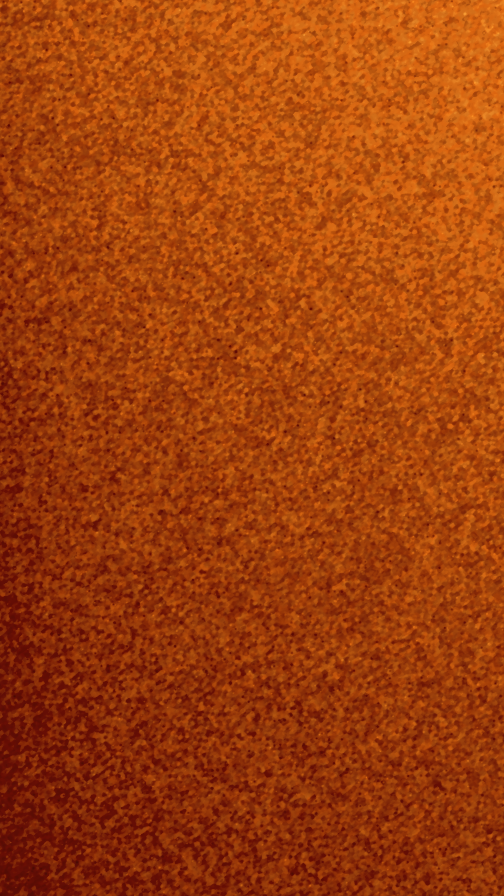
Write a Shadertoy shader that draws this texture.

```glsl
vec3 hash3(vec2 cell) {
    vec3 q = fract(cell.xyx * vec3(0.1031, 0.1030, 0.0973));
    q += dot(q, q.yxz + 33.33);
    return fract((q.xxy + q.yzz) * q.zyx);
}

// Soft cellular noise: blended random tones of nearby grains, about -0.5 to 0.5
float grains(vec2 p, float sharpness) {
    vec2 cell = floor(p);
    float sum = 0.0, total = 0.0;
    for (int y = -1; y <= 1; y++)
    for (int x = -1; x <= 1; x++) {
        vec2 id = cell + vec2(x, y);
        vec3 h = hash3(id);
        vec2 d = id + 0.15 + 0.7 * h.xy - p;
        float weight = exp(-sharpness * dot(d, d));
        sum += weight * (h.z - 0.5);
        total += weight;
    }
    return sum / total;
}

// Sparse round dots; density is the share of cells that hold one
float specks(vec2 p, float density) {
    vec2 id = floor(p);
    vec3 h = hash3(id + 71.0);
    float radius = 0.14 + 0.14 * fract(h.z * 91.7);
    float dist = length(fract(p) - 0.35 - 0.3 * h.xy);
    return step(h.z, density) * (1.0 - smoothstep(0.0, radius + 0.15, dist));
}

vec3 rustRamp(float tone) {
    vec3 color = mix(vec3(0.40, 0.055, 0.018), vec3(0.51, 0.155, 0.028), smoothstep(0.0, 0.27, tone));
    color = mix(color, vec3(0.61, 0.238, 0.038), smoothstep(0.22, 0.52, tone));
    color = mix(color, vec3(0.715, 0.32, 0.05), smoothstep(0.46, 0.78, tone));
    color = mix(color, vec3(0.84, 0.41, 0.08), smoothstep(0.70, 1.0, tone));
    color = mix(color, vec3(0.97, 0.58, 0.17), smoothstep(1.0, 1.6, tone));
    return color * (1.0 + 0.5 * min(tone, 0.0));
}

void mainImage(out vec4 fragColor, in vec2 fragCoord) {
    vec2 uv = fragCoord / iResolution.xy;
    vec2 p = fragCoord / iResolution.x;

    // Light falls from the upper right, the left edge sinks into shade
    float light = 0.55 + 0.56 * (uv.y - 0.5) + 0.2 * (uv.x - 0.5);
    light -= 0.22 * exp(-uv.x * 7.0) * (1.2 - 0.5 * uv.y);
    light += 0.12 * smoothstep(0.7, 0.0, length((uv - 1.0) * vec2(0.9, 1.4)));

    // Slightly slanted grains in three sizes
    vec2 slanted = mat2(0.82, -0.57, 0.57, 0.82) * p;
    slanted.x *= 0.85;
    float tone = light
        + 0.60 * grains(slanted * 135.0, 6.0)
        + 0.30 * grains(slanted * 205.0 + 37.0, 5.0)
        + 0.09 * grains(p * 46.0 + 11.0, 4.0);

    // Dark pits and bright glints
    tone -= 0.42 * specks(p * 82.0, 0.06);
    tone += 0.3 * specks(slanted * 115.0 + 19.0, 0.06);

    // Single grains lean toward red or amber
    vec3 color = rustRamp(tone);
    float hue = grains(slanted * 100.0 + 53.0, 6.0);
    color *= 1.0 + hue * vec3(-0.04, 0.1, 0.5);
    fragColor = vec4(clamp(color, 0.0, 1.0), 1.0);
}
```
